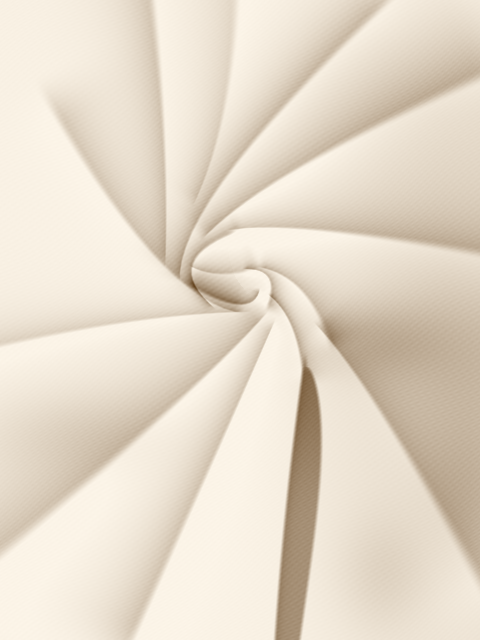
Reproduce this texture procedurally as a Shadertoy shader.

```glsl
// Cream twill cloth twisted into a spiral of soft radiating folds.

// Quadratic curve: x = signed distance (positive to the right), y = position along it.
vec2 curveDistance(vec2 p, vec2 a, vec2 b, vec2 c) {
    float best = 1e5, side = 1.0, along = 0.0;
    vec2 from = a;
    for (int i = 1; i <= 16; i++) {
        float t = float(i) / 16.0;
        vec2 to = mix(mix(a, b, t), mix(b, c, t), t);
        vec2 dir = to - from, v = p - from;
        float h = clamp(dot(v, dir) / dot(dir, dir), 0.0, 1.0);
        float d = length(v - dir * h);
        if (d < best) {
            best = d;
            side = dir.x * v.y - dir.y * v.x < 0.0 ? -1.0 : 1.0;
            along = t + (h - 1.0) / 16.0;
        }
        from = to;
    }
    return vec2(best * side, along);
}

// Crease widening outward from a; a negative spread casts the shadow to the left.
void crease(inout float tone, vec2 p, vec2 a, vec2 b, vec2 c, float shade, float spread, float glow) {
    vec2 curve = curveDistance(p, a, b, c);
    float d = curve.x * sign(spread);
    float width = abs(spread) * mix(0.25, 1.0, curve.y);
    float softness = 0.012 + 0.2 * width * curve.y;
    float shadowSide = smoothstep(-softness, softness, d);
    float fade = smoothstep(0.0, 0.08, curve.y) * (1.0 - smoothstep(0.88, 1.0, curve.y));
    tone += fade * exp(-abs(d) / width) * mix(glow, -shade, shadowSide);
}

float blob(vec2 p, vec2 center, vec2 radius) {
    vec2 d = (p - center) / radius;
    return exp(-dot(d, d));
}

// Diagonal weave made of layered sines.
float twill(vec2 p) {
    float bend = 0.08 * sin(p.x * 2.1 + p.y) + 0.05 * sin(p.y * 3.7 - p.x);
    float rib = sin((p.x * 0.6 + p.y + bend) * 125.0);
    float thread = sin((p.x - p.y * 0.4 + bend) * 93.0);
    return rib * (0.65 + 0.35 * thread) + 0.3 * sin(p.x * 61.0 + 2.0 * sin(p.y * 47.0));
}

void mainImage(out vec4 fragColor, in vec2 fragCoord) {
    // Canvas is 7.68 units high, with y pointing down
    vec2 p = fragCoord / iResolution.y * 7.68;
    p.y = 7.68 - p.y;

    // Broad light
    float tone = 0.975 - 0.085 * smoothstep(2.8, 5.5, p.x) * smoothstep(-0.5, 1.5, p.y)
                                 * (1.0 - 0.5 * smoothstep(5.5, 7.5, p.y));
    tone -= 0.11 * blob(p, vec2(4.5, 4.1), vec2(0.75, 0.42));
    tone -= 0.10 * blob(p, vec2(5.6, 4.2), vec2(1.2, 0.9));
    tone -= 0.08 * blob(p, vec2(5.7, 5.7), vec2(0.6, 1.0));
    tone -= 0.07 * blob(p, vec2(4.6, 6.9), vec2(0.55, 0.7));
    tone -= 0.06 * blob(p, vec2(0.9, 5.2), vec2(1.1, 0.5));
    tone -= 0.09 * blob(p, vec2(2.7, 3.5), vec2(0.45, 0.3));

    // Upper folds
    crease(tone, p, vec2(1.98, 3.25), vec2(2.05, 1.6), vec2(1.75, -0.6), 0.16, -0.40, 0.02);
    crease(tone, p, vec2(2.30, 2.50), vec2(2.85, 1.4), vec2(2.85, -0.6), 0.10, -0.45, 0.02);
    crease(tone, p, vec2(2.16, 3.40), vec2(2.05, 2.4), vec2(5.10, -0.4), 0.19, -0.35, 0.04);
    crease(tone, p, vec2(2.40, 2.90), vec2(3.20, 2.0), vec2(6.40, 0.65), 0.19, -0.55, 0.05);

    // Right fold and its rolled lip
    crease(tone, p, vec2(2.60, 3.72), vec2(1.85, 3.1), vec2(2.95, 2.74), 0.28, -0.15, 0.05);
    crease(tone, p, vec2(2.70, 2.77), vec2(3.60, 2.6), vec2(6.50, 3.18), 0.17, -0.45, 0.06);
    crease(tone, p, vec2(2.26, 3.18), vec2(2.60, 3.38), vec2(3.15, 3.20), 0.13, -0.16, 0.06);

    // Central curl
    crease(tone, p, vec2(2.90, 3.23), vec2(3.42, 3.2), vec2(3.18, 3.75), 0.24, -0.12, 0.06);
    crease(tone, p, vec2(3.12, 3.45), vec2(3.05, 3.9), vec2(2.15, 3.35), 0.28, 0.16, 0.05);

    // Left folds
    crease(tone, p, vec2(2.95, 3.76), vec2(1.95, 3.7), vec2(0.40, 0.90), 0.16, 0.38, 0.02);
    crease(tone, p, vec2(3.05, 3.74), vec2(1.50, 3.75), vec2(-0.80, 4.35), 0.12, 0.28, 0.04);
    crease(tone, p, vec2(3.25, 3.70), vec2(2.30, 4.8), vec2(-0.90, 7.40), 0.18, 0.75, 0.04);
    crease(tone, p, vec2(3.32, 3.80), vec2(2.80, 5.0), vec2(1.35, 8.20), 0.18, 0.42, 0.04);

    // Lower right fold
    crease(tone, p, vec2(3.20, 3.52), vec2(3.60, 3.8), vec2(3.65, 4.65), 0.24, -0.13, 0.04);
    crease(tone, p, vec2(3.08, 3.20), vec2(3.75, 3.3), vec2(4.00, 4.25), 0.16, -0.25, 0.05);
    crease(tone, p, vec2(3.75, 3.85), vec2(4.50, 4.6), vec2(6.10, 7.60), 0.17, -0.60, 0.05);

    // Deep gap between the lower folds
    float depth = clamp((p.y - 4.4) / 3.28, 0.0, 1.0);
    float gapLeft = 3.64 - 0.46 * depth + 0.12 * depth * depth;
    float gapRight = 3.68 + 0.2 * sin(3.14159 * pow(depth, 0.6)) - 0.08 * depth;
    float gap = smoothstep(-0.03, 0.03, p.x - gapLeft) * smoothstep(-0.03, 0.03, gapRight - p.x)
              * smoothstep(4.2, 4.5, p.y);
    float gapTone = 0.54 + 0.11 * smoothstep(0.0, 0.6, depth)
                  - 0.08 * exp(-max(p.x - gapLeft, 0.0) / 0.06);
    tone = mix(tone, gapTone, gap);

    // Weave, strongest in half shadow
    tone = min(tone, 0.985);
    tone += twill(p) * mix(0.014, 0.004, smoothstep(0.75, 0.97, tone));

    // Warmer colour in the shadows
    float shadow = 0.98 - tone;
    vec3 color = tone - vec3(0.0, 0.03 + 0.17 * shadow, 0.08 + 0.33 * shadow);
    fragColor = vec4(clamp(color, 0.0, 1.0), 1.0);
}
```
